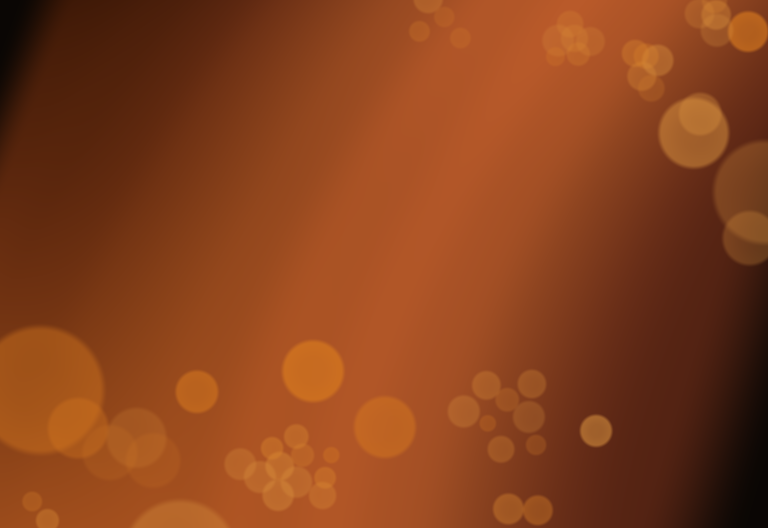
Reproduce this background procedurally as a WebGL 2 fragment shader.

```glsl
#version 300 es
precision highp float;
// Warm copper backdrop with slanted folds of light and soft translucent discs.
// One tone value shapes the folds around a curved crest; discs are blended on
// top, the small ones scattered in golden-angle clusters.

uniform vec2 u_resolution;
out vec4 fragColor;

const vec3 SHADOW = vec3(0.04, 0.025, 0.015);
const vec3 COPPER = vec3(1.0, 0.485, 0.225);
const vec3 AMBER = vec3(0.84, 0.47, 0.12);
const vec3 GOLD = vec3(0.86, 0.58, 0.25);
const float GOLDEN_ANGLE = 2.39996;

float hash(float n) {
    return fract(sin(n * 12.9898) * 43758.545);
}

float noise(float x) {
    float cell = floor(x);
    return mix(hash(cell), hash(cell + 1.0), smoothstep(0.0, 1.0, x - cell));
}

// Brightness of the folds: a crest falling off to both sides
float foldTone(vec2 p) {
    float crest = 0.62 + 0.16 * p.y + 0.31 * p.y * p.y;
    float d = p.x - crest;
    float leftDepth = 0.07 + 0.41 * p.y;
    float leftWidth = mix(0.55, 0.97, p.y);
    float tone = 0.69 + 0.03 * smoothstep(0.6, 1.0, p.y);
    tone -= leftDepth * smoothstep(0.0, leftWidth, -d);
    tone -= 0.35 * smoothstep(0.02, 0.62, d);
    return tone + 0.025 * (noise(d * 11.0 + 20.0) - 0.5);
}

vec3 backdrop(vec2 p) {
    float tone = foldTone(p);
    vec3 color = tone * COPPER;
    color.g -= 0.022 * smoothstep(0.62, 0.35, tone);
    color.b -= 0.03 * smoothstep(0.9, 0.1, p.x);
    // Dark upper left and lower right corners
    float leftLight = smoothstep(-0.04, 0.07, p.x - 0.37 * (p.y - 0.8));
    float rightLight = 1.0 - smoothstep(1.2, 1.42, p.x - 0.3 * p.y);
    return mix(SHADOW, color, leftLight * rightLight);
}

// Translucent disc with a soft edge and a faintly brighter rim
vec3 disc(vec3 base, vec2 p, vec2 center, float radius, vec3 tint, float alpha) {
    float d = length(p - center);
    float soft = 0.0025 + 0.05 * radius;
    float mask = 1.0 - smoothstep(radius - soft, radius + soft, d);
    float rim = mix(0.92, 1.05, smoothstep(0.3, 1.0, d / radius));
    return mix(base, tint, mask * alpha * rim);
}

// Discs spread along a golden-angle spiral, sized by hash
vec3 cluster(vec3 base, vec2 p, vec2 center, vec2 spread, int count,
             vec2 radii, float phase, float alpha) {
    for (int i = 0; i < count; i++) {
        float k = float(i);
        float angle = phase + k * GOLDEN_ANGLE;
        float reach = sqrt((k + 0.5) / float(count));
        vec2 spot = center + spread * reach * vec2(cos(angle), sin(angle));
        float pick = hash(k + phase * 7.0);
        float radius = mix(radii.x, radii.y, pick);
        float strength = alpha * mix(0.6, 1.2, hash(k * 3.0 + phase));
        base = disc(base, p, spot, radius, mix(AMBER, GOLD, pick), strength);
    }
    return base;
}

void main() {
    vec2 p = gl_FragCoord.xy / u_resolution.y;
    vec3 color = backdrop(p);

    // Large lights, lower left
    color = disc(color, p, vec2(0.076, 0.261), 0.12, AMBER, 0.42);
    color = disc(color, p, vec2(0.148, 0.189), 0.057, AMBER, 0.34);
    color = disc(color, p, vec2(0.341, -0.055), 0.107, GOLD, 0.35);
    color = disc(color, p, vec2(0.373, 0.258), 0.04, AMBER, 0.55);
    color = disc(color, p, vec2(0.593, 0.297), 0.058, AMBER, 0.7);
    color = disc(color, p, vec2(0.729, 0.191), 0.058, AMBER, 0.48);
    color = disc(color, p, vec2(1.129, 0.184), 0.03, GOLD, 0.55);

    // Large lights, upper right
    color = disc(color, p, vec2(1.449, 0.636), 0.097, GOLD, 0.27);
    color = disc(color, p, vec2(1.42, 0.549), 0.051, GOLD, 0.27);
    color = disc(color, p, vec2(1.314, 0.748), 0.066, GOLD, 0.5);
    color = disc(color, p, vec2(1.326, 0.784), 0.04, GOLD, 0.35);
    color = disc(color, p, vec2(1.417, 0.94), 0.038, AMBER, 0.65);

    // Scattered lights along the lower part
    vec2 small = vec2(0.014, 0.031);
    color = cluster(color, p, vec2(0.246, 0.152), vec2(0.055), 3, vec2(0.05, 0.058), 0.98, 0.22);
    color = cluster(color, p, vec2(0.55, 0.11), vec2(0.11, 0.065), 11, small, 2.6, 0.38);
    color = cluster(color, p, vec2(0.955, 0.22), vec2(0.085, 0.095), 8, small, 1.3, 0.3);
    color = cluster(color, p, vec2(0.988, 0.036), vec2(0.05, 0.004), 2, vec2(0.027, 0.031), 3.1, 0.42);
    color = cluster(color, p, vec2(0.085, 0.04), vec2(0.065, 0.03), 2, vec2(0.016, 0.024), 2.4, 0.38);

    // Scattered lights along the top
    color = cluster(color, p, vec2(0.83, 0.95), vec2(0.06, 0.06), 4, small, 1.0, 0.28);
    color = cluster(color, p, vec2(1.078, 0.92), vec2(0.042, 0.045), 6, small, 0.6, 0.34);
    color = cluster(color, p, vec2(1.225, 0.878), vec2(0.03, 0.05), 5, vec2(0.022, 0.03), 1.7, 0.34);
    color = cluster(color, p, vec2(1.345, 0.967), vec2(0.035, 0.035), 4, small, 0.4, 0.34);

    fragColor = vec4(color, 1.0);
}
```
